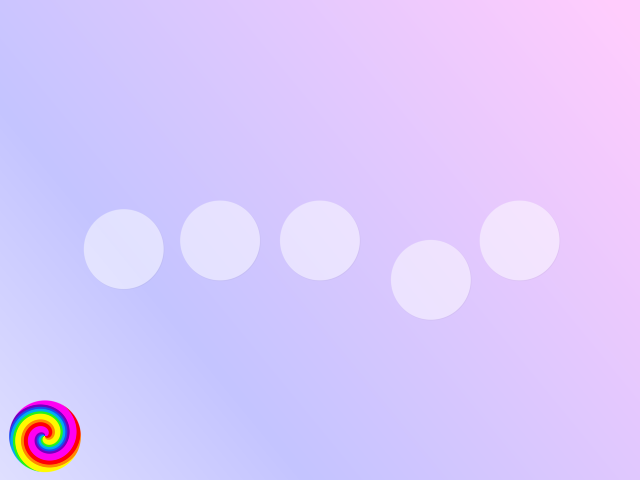
Reproduce this background procedurally as a WebGL 1 fragment shader.

```glsl
precision highp float;
uniform vec2 u_resolution;

const float TAU = 6.2831853;
const float DISC_RADIUS = 0.0832;
const vec2 SPIRAL_CENTRE = vec2(0.0938, 0.0911);
const float SPIRAL_RADIUS = 0.0747;

float discMask(vec2 p, vec2 centre, float radius, float blur) {
  return 1.0 - smoothstep(-blur, blur, length(p - centre) - radius);
}

// Diagonal sweep from pale lilac through periwinkle to pink
vec3 skyGradient(vec2 p) {
  const vec3 pale = vec3(0.875, 0.875, 1.0);
  const vec3 periwinkle = vec3(0.768, 0.768, 1.0);
  const vec3 pink = vec3(1.0, 0.80, 0.99);
  float t = 1.22 * p.x + p.y;
  vec3 lower = mix(pale, periwinkle, clamp(t / 0.78, 0.0, 1.0));
  return mix(lower, pink, clamp((t - 0.78) / 1.77, 0.0, 1.0));
}

// Evenly spaced row; the first and fourth discs sit lower
vec2 discCentre(float index) {
  vec2 centre = vec2(0.2505 + 0.208 * index, 0.499);
  if (index == 0.0) centre += vec2(0.0073, -0.018);
  if (index == 3.0) centre += vec2(0.0231, -0.082);
  return centre;
}

vec3 nextBand(vec3 color, vec3 next, float start, float phase, float blur) {
  return mix(color, next, smoothstep(start, start + 2.0 * blur, phase));
}

vec3 rainbow(float phase, float blur) {
  const vec3 orange = vec3(1.0, 0.53, 0.0);
  vec3 c = nextBand(orange, vec3(1.0, 0.0, 0.02), 0.0, phase, blur);
  c = nextBand(c, vec3(1.0, 0.0, 0.95), 0.14, phase, blur);
  c = nextBand(c, vec3(0.45, 0.0, 0.75), 0.38, phase, blur);
  c = nextBand(c, vec3(0.1, 0.3, 0.95), 0.46, phase, blur);
  c = nextBand(c, vec3(0.0, 0.68, 0.95), 0.53, phase, blur);
  c = nextBand(c, vec3(0.15, 0.95, 0.1), 0.62, phase, blur);
  c = nextBand(c, vec3(1.0, 0.98, 0.0), 0.70, phase, blur);
  return nextBand(c, orange, 0.90, phase, blur);
}

// Colour bands wind inward as the angle grows
vec3 spiralColor(vec2 p, float radius, float pixel) {
  float rho = length(p) / radius;
  float angle = atan(p.y, p.x + 1e-6);
  float phase = fract(angle / TAU + 1.23 * (1.0 - rho));
  float blur = 0.5 * pixel / radius * (1.23 + 1.0 / (TAU * max(rho, 0.05)));
  return rainbow(phase, min(blur, 0.04));
}

void main() {
  vec2 p = gl_FragCoord.xy / u_resolution.y;
  float pixel = 1.0 / u_resolution.y;
  vec3 color = skyGradient(p);

  // Translucent discs with a faint shaded rim at lower right
  for (int i = 0; i < 5; i++) {
    vec2 centre = discCentre(float(i));
    float shade = discMask(p, centre + vec2(0.001, -0.001), DISC_RADIUS, pixel);
    float disc = discMask(p, centre, DISC_RADIUS, 0.7 * pixel);
    color *= 1.0 - 0.06 * shade * (1.0 - disc);
    color = mix(color, vec3(1.0), 0.5 * disc);
  }

  // Rainbow spiral in the lower left corner
  vec3 spiral = spiralColor(p - SPIRAL_CENTRE, SPIRAL_RADIUS, pixel);
  color = mix(color, spiral, discMask(p, SPIRAL_CENTRE, SPIRAL_RADIUS, 0.7 * pixel));

  gl_FragColor = vec4(color, 1.0);
}
```
